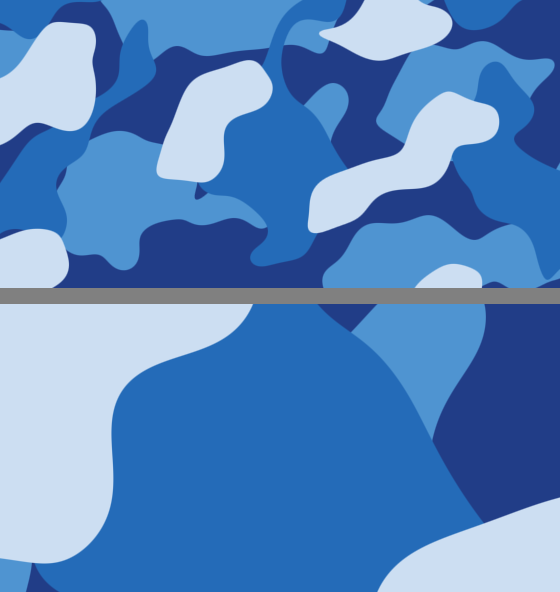
Top, the full canvas; bottom, a detail of the centre.
Reproduce this pattern procedurally as a Shadertoy shader.

```glsl
// Blue camouflage: smooth, lobed diagonal patches in four flat colours.

#define NAVY       vec3(0.13, 0.24, 0.53)
#define MID_BLUE   vec3(0.14, 0.42, 0.72)
#define SKY_BLUE   vec3(0.31, 0.58, 0.82)
#define PALE_BLUE  vec3(0.80, 0.87, 0.95)
#define PATCH_SIZE 0.45   // wavelength across a patch, in canvas heights
#define STRETCH    1.75   // elongation along the drift direction
#define DRIFT      0.66   // drift angle in radians, rising to the right
#define LOBE_SIZE  0.27   // wavelength of the outline wobble
#define LOBE_DEPTH 0.026  // strength of the outline wobble
#define WAVES      14     // plane waves per field

const float PI = 3.14159;

float hash(float n) {
    return fract(sin(n * 127.1) * 43758.5);
}

// Random field of unit wavelength, zero mean and unit deviation.
float waveField(vec2 p, float seed) {
    float sum = 0.0;
    for (int i = 0; i < WAVES; i++) {
        float id = float(i) + seed * 31.7;
        float angle = PI * (float(i) + hash(id)) / float(WAVES);
        float frequency = 2.0 * PI * mix(0.75, 1.2, hash(id + 5.3));
        float phase = 2.0 * PI * hash(id + 9.1);
        sum += cos(frequency * dot(p, vec2(cos(angle), sin(angle))) + phase);
    }
    return sum * sqrt(2.0 / float(WAVES));
}

// Coverage of one layer of patches; level is in standard deviations.
float patches(vec2 p, float seed, float level) {
    // Wobble the outlines into rounded lobes
    vec2 lobe = p / LOBE_SIZE;
    p += LOBE_DEPTH * vec2(waveField(lobe, seed + 0.3), waveField(lobe, seed + 0.6));

    // Turn and stretch along the drift direction
    float c = cos(DRIFT), s = sin(DRIFT);
    vec2 q = vec2(c * p.x + s * p.y, c * p.y - s * p.x);
    q /= PATCH_SIZE * vec2(STRETCH, 1.0);

    float height = waveField(q, seed) - level;
    float edge = max(0.7 * fwidth(height), 1e-4);
    return smoothstep(-edge, edge, height);
}

void mainImage(out vec4 fragColor, in vec2 fragCoord) {
    vec2 p = fragCoord / iResolution.y;

    // Stack the layers from the back to the front
    vec3 color = NAVY;
    color = mix(color, SKY_BLUE, patches(p, 1.0, 0.14));
    color = mix(color, MID_BLUE, patches(p, 2.0, 0.57));
    color = mix(color, PALE_BLUE, patches(p, 3.0, 0.8));

    fragColor = vec4(color, 1.0);
}
```
